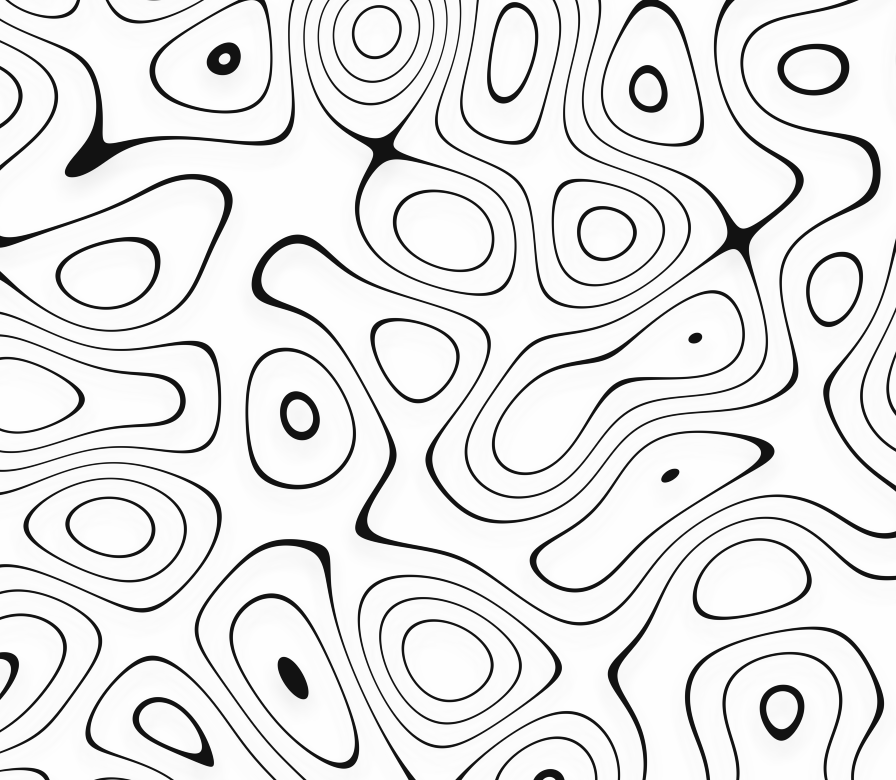
Reproduce this pattern procedurally as a Shadertoy shader.

```glsl
#define WAVES 14
#define FREQ_LOW 2.0
#define FREQ_HIGH 4.5
#define LEVELS 1.45
#define LINE_SHARE 0.10
#define SHADOW_TAPS 16
#define SHADOW_DROP 0.016
#define SHADOW_RADIUS 0.022
#define SHADOW_STRENGTH 0.085
#define SEED 3.7

const float TAU = 6.2831853;
const float GOLDEN_ANGLE = 2.3999632;
const vec3 PAPER = vec3(0.997);
const vec3 INK = vec3(0.07);

float hash(float n) {
    return fract(sin(n * 127.1 + SEED) * 4375.85);
}

// Smooth random terrain from layered sines: height in x, slope in yz
vec3 terrain(vec2 p) {
    vec3 sum = vec3(0.0);
    for (int i = 0; i < WAVES; i++) {
        float n = float(i);
        float angle = n * GOLDEN_ANGLE + hash(n + 60.0) * 0.4;
        float freq = TAU * mix(FREQ_LOW, FREQ_HIGH, hash(n + 1.0));
        vec2 k = freq * vec2(cos(angle), sin(angle));
        float phase = dot(k, p) + TAU * hash(n + 30.0);
        sum += vec3(sin(phase), k * cos(phase));
    }
    return sum * sqrt(2.0 / float(WAVES));
}

// Contour coverage; bands of equal height swell where the slope is gentle
float contour(vec2 p, float softness) {
    vec3 t = terrain(p) * LEVELS;
    float inside = 0.5 * LINE_SHARE - abs(fract(t.x) - 0.5);
    float dist = inside / max(length(t.yz), 1.0);
    return smoothstep(-softness, softness, dist);
}

// Blurred contour coverage, cast downwards
float shadow(vec2 p) {
    float sum = 0.0;
    for (int i = 0; i < SHADOW_TAPS; i++) {
        float n = float(i) + 0.5;
        float angle = n * GOLDEN_ANGLE;
        float radius = SHADOW_RADIUS * sqrt(n / float(SHADOW_TAPS));
        vec2 offset = radius * vec2(cos(angle), sin(angle));
        sum += contour(p + vec2(0.0, SHADOW_DROP) + offset, 0.005);
    }
    return sum / float(SHADOW_TAPS);
}

void mainImage(out vec4 fragColor, in vec2 fragCoord) {
    vec2 p = fragCoord / iResolution.y;
    float edge = 0.65 / iResolution.y;
    vec3 ground = PAPER * (1.0 - SHADOW_STRENGTH * shadow(p));
    fragColor = vec4(mix(ground, INK, contour(p, edge)), 1.0);
}
```
